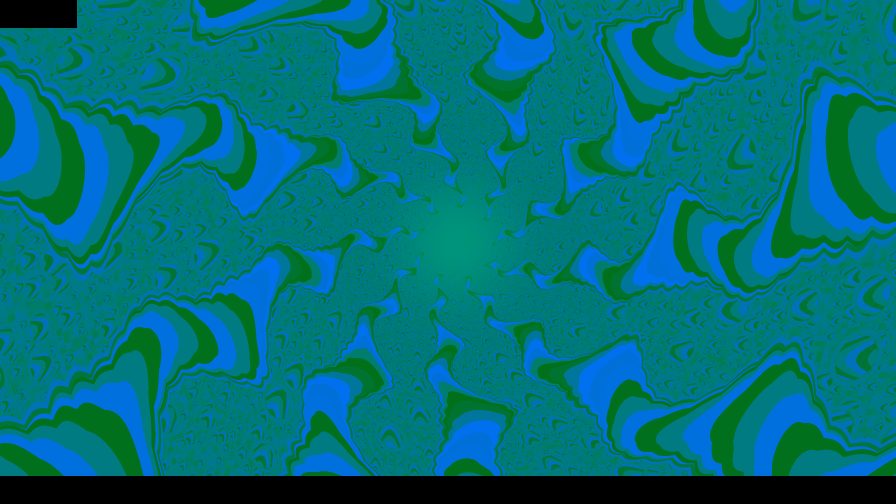
Give the GLSL for this background, as a WebGL 1 fragment shader.

```glsl
precision highp float;

uniform vec2 u_resolution;

#define CENTER vec2(0.5104, 0.5185)
#define ARMS 9.0
#define ARM_START 0.349
#define TWIST 0.332
#define INNER_RADIUS 0.185
#define LOBE_PERIOD 0.56
#define LOBE_PHASE 0.78
#define WIGGLE 0.12
#define ARM_WIDTH 0.19
#define LOBE_WIDTH 0.12
#define BAR_HEIGHT 0.0556
#define BOX_WIDTH 0.0859

const float TAU = 6.28318;
const int SAMPLES = 3;

float hash(vec2 cell) {
  vec3 v = fract(cell.xyx * vec3(0.1031, 0.1030, 0.0973));
  v += dot(v, v.yzx + 33.33);
  return fract((v.x + v.y) * v.z);
}

// Green varies little; the blue channel carries the pattern
vec3 bandColor(float blue) {
  float teal = smoothstep(0.1, 0.4, blue) * (1.0 - smoothstep(0.4, 0.8, blue));
  return vec3(0.0, 0.44 + 0.05 * teal, blue);
}

// Blue level of a numbered band: slow cycle inside, fast cycle outside
float armBlue(float level) {
  float n = floor(level + 0.5);
  float inner = 0.52 + 0.44 * cos(TAU * (n - 11.3) / 6.0);
  float outer = 0.5 + 0.44 * cos(TAU * (n - 14.0) / 3.0 + 2.64);
  return n < 13.0 ? inner : outer;
}

// Layers of small striped domes, from fine to coarse, in log-polar cells
float curlsBlue(vec2 q) {
  float blue = 0.46 + 0.3 * (hash(floor(mod(q, ARMS) * 48.0)) - 0.5);
  float scale = 32.0;
  for (int i = 0; i < 4; i++) {
    vec2 g = q * scale;
    vec2 id = floor(g);
    id.x = mod(id.x, ARMS * scale);
    float seed = hash(id + scale * 3.7);
    vec2 jitter = vec2(hash(id + 17.3), hash(id + 41.9)) - 0.5;
    vec2 f = fract(g) - 0.5 - 0.3 * jitter;
    float size = 0.22 + 0.16 * seed;
    float dist = length(f * vec2(1.0, 1.25)) / size;
    float stripe = floor((f.y - 1.6 * f.x * f.x / size) / size * 2.2 + seed * 6.0);
    float dome = 0.47 + 0.36 * cos(TAU * stripe / 3.0 + 0.55);
    float rim = 0.5 + 0.22 * cos(dist * 16.0);
    float shown = step(0.35, hash(id + 73.1));
    float strength = scale > 20.0 ? 0.55 : 0.85;
    blue = mix(blue, rim, 0.5 * shown * step(dist, 1.35));
    blue = mix(blue, dome, strength * shown * step(dist, 1.0));
    scale *= 0.5;
  }
  return blue;
}

vec3 scene(vec2 uv, float aspect) {
  if (uv.y < BAR_HEIGHT || (uv.x < BOX_WIDTH && uv.y > 1.0 - BAR_HEIGHT)) {
    return vec3(0.0);
  }
  vec2 p = (uv - CENTER) * vec2(aspect, 1.0);
  float r = max(length(p), 0.001);
  float logR = log(r / INNER_RADIUS);
  float spacing = TAU / ARMS;

  // Twisted polar coordinate: one unit per arm
  float turn = (atan(p.y, p.x) - ARM_START - TWIST * logR) / spacing;
  float lobes = logR / LOBE_PERIOD;
  float level = ARMS * lobes;

  // Each arm's lobes are shifted two ninths of a period from its neighbour's
  float waveGuess = cos(TAU * (lobes - 2.0 * floor(turn + 0.5) / ARMS - LOBE_PHASE));
  float arm = floor(turn - 0.5 * WIGGLE * waveGuess + 0.5);
  float wave = cos(TAU * (lobes - 2.0 * arm / ARMS - LOBE_PHASE));
  float offset = turn - arm - WIGGLE * wave;

  // Half width with lobes and a scalloped edge
  float lobe = pow(0.5 + 0.5 * wave, 3.0);
  float halfWidth = ARM_WIDTH + LOBE_WIDTH * lobe;
  halfWidth *= mix(0.45, 1.0, smoothstep(0.08, 0.42, r));
  halfWidth *= 0.96 + 0.1 * abs(sin(0.5 * TAU * level));
  float edge = abs(offset) / halfWidth;

  // Arms, their thin rims, then the grainy ground
  float blue;
  if (edge < 1.0 && r > 0.07) {
    float e2 = edge * edge;
    blue = armBlue(level - 1.8 * e2 - 2.0 * e2 * e2 * e2 * e2);
  } else if (edge < 1.07 && r > 0.07) {
    blue = 0.22;
  } else if (edge < 1.15 && r > 0.07) {
    blue = 0.72;
  } else {
    blue = curlsBlue(vec2(turn, logR / spacing));
  }

  // Soft green glow at the hub
  float glow = exp(-r * r / 0.012);
  vec3 color = bandColor(mix(blue, 0.45, 0.55 * glow));
  return color + vec3(0.0, 0.1, 0.02) * glow;
}

void main() {
  vec3 sum = vec3(0.0);
  for (int j = 0; j < SAMPLES; j++) {
    for (int i = 0; i < SAMPLES; i++) {
      vec2 shift = (vec2(float(i), float(j)) + 0.5) / float(SAMPLES) - 0.5;
      vec2 uv = (gl_FragCoord.xy + shift) / u_resolution;
      sum += scene(uv, u_resolution.x / u_resolution.y);
    }
  }
  gl_FragColor = vec4(sum / float(SAMPLES * SAMPLES), 1.0);
}
```
